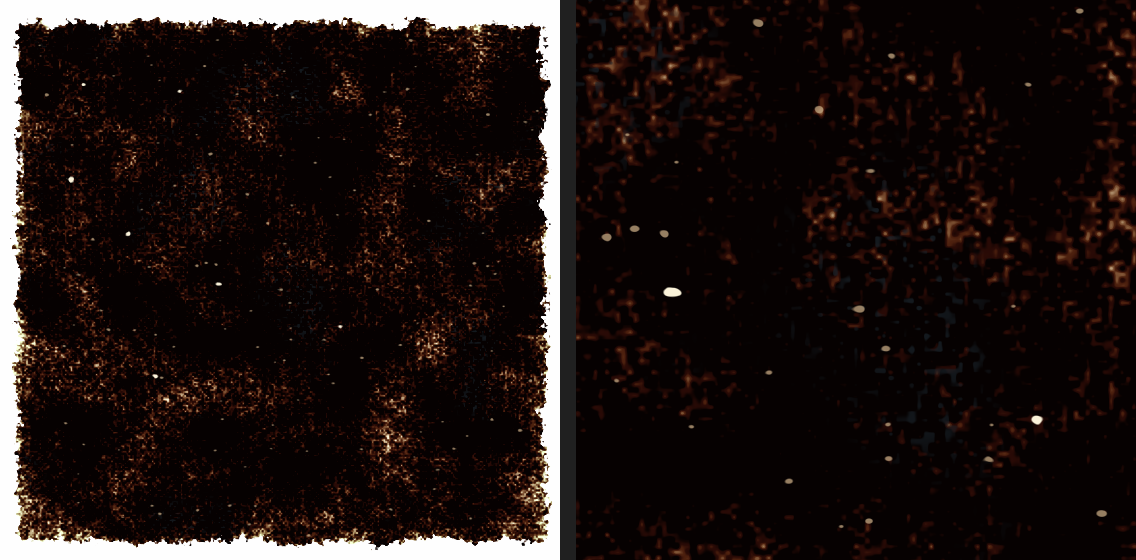
Left: the whole. Right: its middle third, enlarged.
Write a Shadertoy shader that draws this texture.

```glsl
// Draws a dark, crumbly square slab with glowing brown grains and a ragged rim on white.

const vec3 PAPER  = vec3(0.995);
const vec3 SOOT   = vec3(0.022, 0.003, 0.002);
const vec3 UMBER  = vec3(0.16, 0.04, 0.022);
const vec3 RUST   = vec3(0.30, 0.125, 0.055);
const vec3 TAN    = vec3(0.49, 0.32, 0.20);
const vec3 SAND   = vec3(0.73, 0.62, 0.48);
const vec3 CREAM  = vec3(0.98, 0.95, 0.85);
const vec3 SLATE  = vec3(0.10, 0.14, 0.17);

float hash(vec2 p) {
    return fract(sin(dot(p, vec2(127.1, 311.7))) * 43758.5453);
}

float noise(vec2 p) {
    vec2 cell = floor(p), f = fract(p);
    f = f * f * (3.0 - 2.0 * f);
    float low  = mix(hash(cell), hash(cell + vec2(1, 0)), f.x);
    float high = mix(hash(cell + vec2(0, 1)), hash(cell + vec2(1, 1)), f.x);
    return mix(low, high, f.y);
}

// Sum of four rotated octaves, centred on zero
float fbm(vec2 p) {
    float sum = 0.0, gain = 0.5;
    for (int i = 0; i < 4; i++) {
        sum += gain * (noise(p) - 0.5);
        p = mat2(1.6, 1.2, -1.2, 1.6) * p + 7.3;
        gain *= 0.6;
    }
    return sum;
}

float roundedBox(vec2 p, vec2 halfSize, float radius) {
    vec2 d = abs(p) - halfSize + radius;
    return length(max(d, 0.0)) + min(max(d.x, d.y), 0.0) - radius;
}

// Colour ramp from soot to cream
vec3 crumbColour(float heat) {
    vec3 c = mix(SOOT, UMBER, smoothstep(0.06, 0.27, heat));
    c = mix(c, RUST,  smoothstep(0.27, 0.40, heat));
    c = mix(c, TAN,   smoothstep(0.40, 0.51, heat));
    c = mix(c, SAND,  smoothstep(0.51, 0.64, heat));
    return mix(c, CREAM, smoothstep(0.64, 0.82, heat));
}

// Sparse pale flecks, one candidate in each grid cell
float flecks(vec2 p, float cells, float share, float radius, float blur) {
    vec2 home = floor(p * cells);
    float cover = 0.0;
    for (int y = -1; y <= 1; y++)
    for (int x = -1; x <= 1; x++) {
        vec2 cell = home + vec2(x, y);
        vec2 centre = (cell + vec2(hash(cell + 3.1), hash(cell + 8.7))) / cells;
        float size = radius * mix(0.5, 1.4, hash(cell + 5.9));
        float dist = length((p - centre) * vec2(0.8, 1.2));
        dist += (noise(p * 230.0) - 0.5) * size;
        float present = step(1.0 - share, hash(cell + 21.4));
        cover = max(cover, present * (1.0 - smoothstep(size - blur, size + blur, dist)));
    }
    return cover;
}

void mainImage(out vec4 fragColor, in vec2 fragCoord) {
    float side = min(iResolution.x, iResolution.y);
    vec2 uv = (fragCoord - 0.5 * iResolution.xy) / side + 0.5;
    float pixel = 1.0 / side;

    // Ragged outline
    float depth = -roundedBox(uv - vec2(0.503, 0.496), vec2(0.470, 0.462), 0.014);
    depth += 0.034 * fbm(uv * 20.0 + 4.0);
    depth += 0.013 * (noise(uv * 120.0) - 0.5) + 0.010 * (noise(uv * 270.0 + 9.0) - 0.5);
    float slab = smoothstep(-pixel, pixel, depth);
    float rim = exp(-max(depth, 0.0) / 0.016);

    // Fine grain gathered into soft clumps
    float grain = 0.68 * noise(uv * 290.0 + 31.0) + 0.42 * noise(uv * 150.0 + 57.0) - 0.55;
    float clump = fbm(uv * 13.0 + 17.0);
    float heat = grain + 1.15 * clump + 0.42 * rim;
    vec3 colour = crumbColour(heat);
    colour.g *= 1.0 + 0.12 * rim;

    // Faint cool grains
    float coolPatch = smoothstep(0.0, 0.25, fbm(uv * 6.0 + 41.0));
    float coolGrain = smoothstep(0.72, 0.92, noise(uv * 240.0 + 83.0));
    colour = mix(colour, SLATE, 0.7 * coolPatch * coolGrain * (1.0 - rim));

    // Scattered bright specks, small and large
    colour = mix(colour, SAND, 0.8 * flecks(uv, 34.0, 0.16, 0.0018, pixel));
    colour = mix(colour, CREAM, flecks(uv + 2.0, 9.0, 0.13, 0.0042, pixel));

    fragColor = vec4(mix(PAPER, colour, slab), 1.0);
}
```
